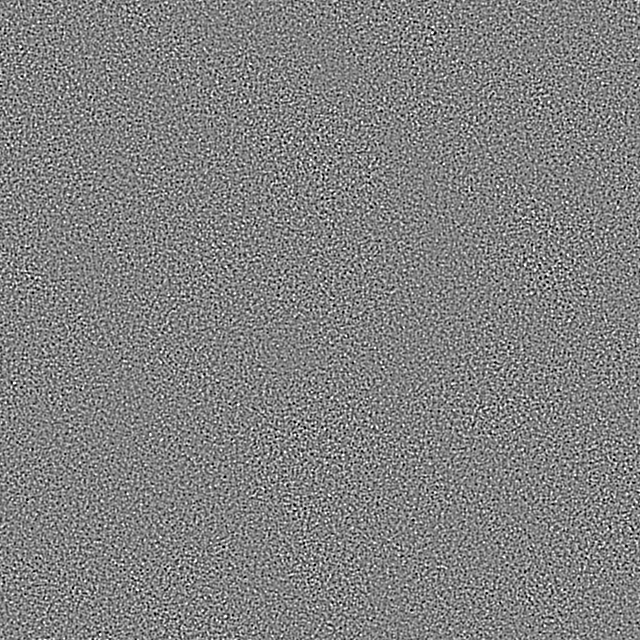
Give the GLSL for this texture, as a WebGL 2 fragment shader.

```glsl
#version 300 es
precision highp float;
// Fine grey band-passed grain: every cell of a dense grid drops a few jittered
// impulses of random sign and weight, spread by a ring-shaped wavelet.
// Slow diagonal noise gently varies the contrast in soft patches.

#define CELLS 256.0          // impulse cells across the canvas
#define IMPULSES 3           // impulses per cell
#define GRAIN_SIGMA 0.48     // wavelet width, in cells
#define MEAN_GREY 0.508
#define CONTRAST 0.44
#define PATCH_SCALE 14.0     // contrast patches across the canvas
#define PATCH_STRETCH 0.5    // frequency ratio along the falling diagonal
#define PATCH_DEPTH 0.6      // strength of the contrast variation

uniform vec2 u_resolution;
out vec4 outColor;

// Integer hash: three independent values in 0..1 per lattice point.
vec3 hash3(ivec2 cell, uint seed) {
    uvec3 v = uvec3(uint(cell.x + 32768), uint(cell.y + 32768), seed);
    v = v * 1664525u + 1013904223u;
    v.x += v.y * v.z;
    v.y += v.z * v.x;
    v.z += v.x * v.y;
    v ^= v >> 16u;
    v.x += v.y * v.z;
    v.y += v.z * v.x;
    v.z += v.x * v.y;
    return vec3(v >> 8u) / 16777216.0;
}

float valueNoise(vec2 p, uint seed) {
    ivec2 cell = ivec2(floor(p));
    vec2 f = fract(p);
    f = f * f * (3.0 - 2.0 * f);
    float a = hash3(cell, seed).x;
    float b = hash3(cell + ivec2(1, 0), seed).x;
    float c = hash3(cell + ivec2(0, 1), seed).x;
    float d = hash3(cell + ivec2(1, 1), seed).x;
    return mix(mix(a, b, f.x), mix(c, d, f.x), f.y);
}

// Zero-mean wavelet: bright core with a dark ring, or the reverse.
float wavelet(vec2 offset) {
    float q = dot(offset, offset) / (2.0 * GRAIN_SIGMA * GRAIN_SIGMA);
    return (1.0 - q) * exp(-q);
}

// Overlapping impulses, scaled so their number does not change the contrast.
float grain(vec2 p) {
    ivec2 home = ivec2(floor(p));
    float sum = 0.0;
    for (int y = -2; y <= 2; y++) {
        for (int x = -2; x <= 2; x++) {
            ivec2 cell = home + ivec2(x, y);
            for (int i = 0; i < IMPULSES; i++) {
                vec3 h = hash3(cell, uint(17 + 12 * i));
                sum += (2.0 * h.z - 1.0) * wavelet(p - vec2(cell) - h.xy);
            }
        }
    }
    return sum / sqrt(float(IMPULSES));
}

// Contrast factor around one, in patches running down to the right.
float patchContrast(vec2 uv) {
    vec2 diagonal = vec2(uv.x - uv.y, uv.x + uv.y) * 0.7071;
    vec2 p = diagonal * vec2(PATCH_STRETCH, 1.0) * PATCH_SCALE;
    float n = 0.6 * valueNoise(p, 5u) + 0.4 * valueNoise(p * 2.3, 9u);
    return 1.0 + PATCH_DEPTH * (n - 0.5);
}

void main() {
    vec2 uv = gl_FragCoord.xy / min(u_resolution.x, u_resolution.y);
    float grey = MEAN_GREY + CONTRAST * patchContrast(uv) * grain(uv * CELLS);
    outColor = vec4(vec3(clamp(grey, 0.0, 1.0)), 1.0);
}
```
